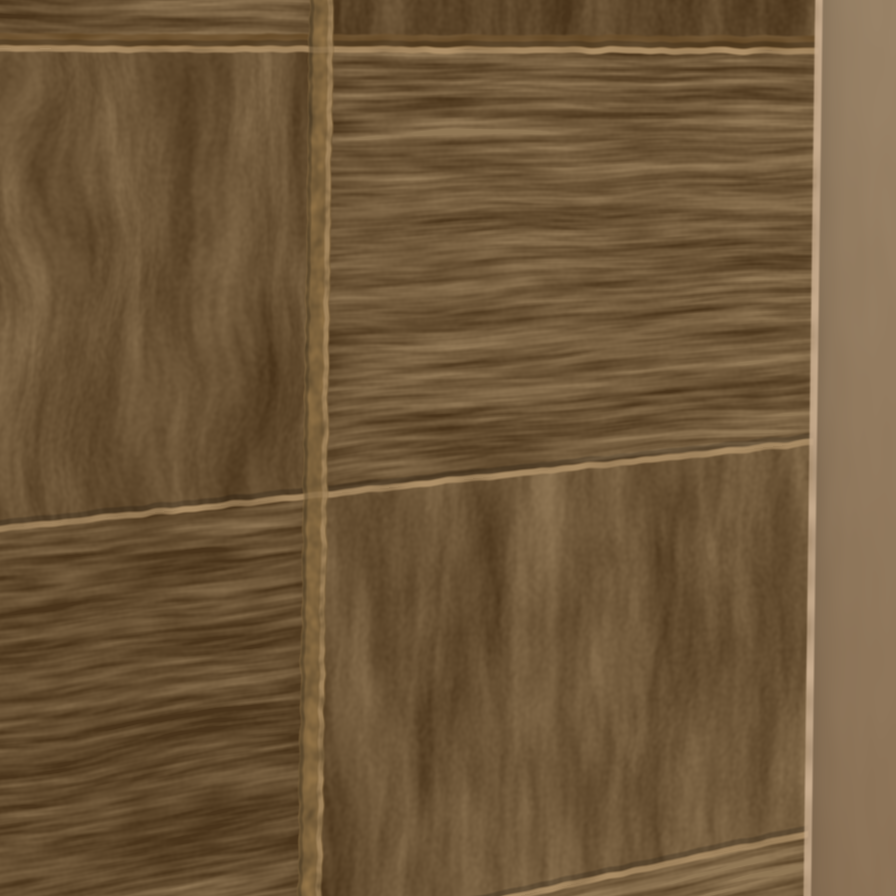
Give the GLSL for this texture, as a Shadertoy shader.

```glsl
// Wood-grain wall tiles seen at a slant, grain direction alternating like a checkerboard,
// with pale joints, one wide upright seam and a plain strip at the right.
// Rows fan out by a linear perspective; the grain is stretched gradient noise.

const vec3 WOOD_DARK  = vec3(0.29, 0.205, 0.105);
const vec3 WOOD_LIGHT = vec3(0.57, 0.47, 0.335);
const vec3 JOINT      = vec3(0.69, 0.57, 0.41);
const vec3 SEAM       = vec3(0.49, 0.385, 0.235);
const vec3 LIP        = vec3(0.43, 0.32, 0.18);
const vec3 TRIM       = vec3(0.79, 0.68, 0.56);
const vec3 STRIP_LOW  = vec3(0.545, 0.445, 0.335);
const vec3 STRIP_HIGH = vec3(0.60, 0.51, 0.40);

const float SEAM_X = 0.346, TRIM_X = 0.901;  // positions at the bottom edge
const float LEAN = 0.013;                    // rightward drift of uprights
const float TOP_JOINT = 0.943;               // height of row 0 at the trim
const float ROW_HEIGHT = 0.4365;             // row height at the trim
const float ROW_FAN = 0.11;                  // row growth towards the left
const float SEAM_HALF = 0.0135, JOINT_HALF = 0.0034, TRIM_HALF = 0.0042;
const float MEAN_TONE = 0.54;

vec2 gradientAt(vec2 cell) {
    vec3 h = fract(cell.xyx * vec3(0.1031, 0.1030, 0.0973));
    h += dot(h, h.yzx + 33.33);
    return fract((h.xx + h.yz) * h.zy) * 2.0 - 1.0;
}

// Gradient noise, roughly -0.7 to 0.7
float noise(vec2 p) {
    vec2 i = floor(p), f = p - i;
    vec2 w = f * f * f * (f * (f * 6.0 - 15.0) + 10.0);
    vec2 e = vec2(1.0, 0.0);
    return mix(mix(dot(gradientAt(i), f),
                   dot(gradientAt(i + e.xy), f - e.xy), w.x),
               mix(dot(gradientAt(i + e.yx), f - e.yx),
                   dot(gradientAt(i + e.xx), f - e.xx), w.x), w.y);
}

float softness() { return max(0.0018, 1.0 / iResolution.y); }

float line(float d, float halfWidth) {
    float s = softness();
    return 1.0 - smoothstep(halfWidth - s, halfWidth + s, abs(d));
}

// Tight ridges running along x
float ridgedGrain(vec2 p) {
    p.y += 0.025 * noise(p * vec2(3.0, 4.0));
    float patches = 0.5 + 0.8 * noise(p * vec2(2.5, 5.0) + 9.0);
    return 0.50 * noise(p * vec2(1.8, 25.0))
         + 0.65 * noise(p * vec2(3.2, 53.0) + 17.0) * (0.6 + patches)
         + 0.35 * noise(p * vec2(13.0, 105.0) + 41.0)
         + 0.20 * noise(p * vec2(2.0, 6.0) + 5.0);
}

// Broad soft streaks running along y
float streakedGrain(vec2 p, float waviness) {
    p.x += waviness * noise(p * vec2(4.0, 3.0));
    return 0.55 * noise(p * vec2(9.0, 1.3))
         + 0.40 * noise(p * vec2(21.0, 3.0) + 13.0)
         + 0.24 * noise(p * vec2(55.0, 9.0) + 29.0)
         + 0.12 * noise(p * vec2(95.0, 60.0) + 51.0);
}

void mainImage(out vec4 fragColor, in vec2 fragCoord) {
    vec2 uv = fragCoord / iResolution.xy;
    float s = softness();

    // Tile coordinates: column from the seam, row counted downwards
    float seamD = uv.x - SEAM_X - LEAN * uv.y;
    float trimD = uv.x - TRIM_X - LEAN * uv.y;
    float rowSize = ROW_HEIGHT - ROW_FAN * trimD;
    float rowPos = (TOP_JOINT - uv.y - 0.003 * trimD) / rowSize;
    float row = floor(rowPos), col = step(0.0, seamD);
    vec2 tilePos = vec2(seamD / 0.55, rowPos) + vec2(7.0, 11.0) * (row + 2.0) + 3.7 * col;

    // Wood tone with lighting and per-tile grain direction
    bool ridged = mod(row + col, 2.0) > 0.5;
    float tone = MEAN_TONE + (ridged ? ridgedGrain(tilePos)
                                     : streakedGrain(tilePos, mix(0.09, 0.02, col)));
    tone -= 0.27 * (1.0 - uv.y) * (1.0 - smoothstep(0.1, 0.65, uv.x));
    tone -= 0.28 * col * step(row, -0.5);
    tone -= 0.13 * exp(-abs(abs(seamD) - SEAM_HALF) / 0.02);
    tone += 0.06 * noise(uv * 170.0);
    vec3 color = mix(WOOD_DARK, WOOD_LIGHT, clamp(tone, 0.0, 1.0));

    // Horizontal joints with a ragged edge, a shadow above and a lip on the top row
    float jointD = (round(rowPos) - rowPos) * rowSize;
    jointD += 0.0025 * noise(uv * vec2(45.0, 8.0));
    float lip = smoothstep(0.019, 0.015, jointD) * step(0.0, jointD) * step(row, -0.5);
    color = mix(color, LIP + 0.08 * noise(uv * vec2(30.0, 90.0)), 0.85 * lip);
    color *= 1.0 - 0.20 * line(jointD - 0.007, 0.003);
    float jointWear = 0.82 + 0.5 * noise(uv * vec2(24.0, 6.0) + 3.0);
    color = mix(color, JOINT, line(jointD, JOINT_HALF) * clamp(jointWear, 0.0, 1.0));

    // Upright seam: chipped filler with a bright right edge
    float ragged = seamD + 0.003 * noise(uv * vec2(20.0, 55.0));
    float chips = noise(uv * vec2(65.0, 42.0)) + 0.5 * noise(uv * vec2(140.0, 110.0));
    vec3 seam = SEAM * (1.0 + 0.28 * chips);
    seam = mix(seam, JOINT, 0.7 * line(ragged - 0.010, 0.0028) * clamp(0.8 + chips, 0.0, 1.0));
    seam *= 1.0 - 0.22 * line(ragged + 0.011, 0.002);
    seam = mix(seam, JOINT, 0.35 * line(jointD, JOINT_HALF));
    color = mix(color, seam, line(ragged, SEAM_HALF));

    // Plain strip and the pale trim in front of it
    vec3 strip = mix(STRIP_LOW, STRIP_HIGH, uv.y) + 0.012 * noise(uv * vec2(60.0, 12.0));
    strip *= 1.0 - 0.13 * exp(-max(trimD, 0.0) / 0.018);
    color = mix(color, strip, smoothstep(-s, s, trimD));
    float trimWear = 0.85 + 0.5 * noise(uv * vec2(9.0, 22.0));
    color = mix(color, TRIM, line(trimD, TRIM_HALF) * clamp(trimWear, 0.0, 1.0));

    fragColor = vec4(color, 1.0);
}
```
